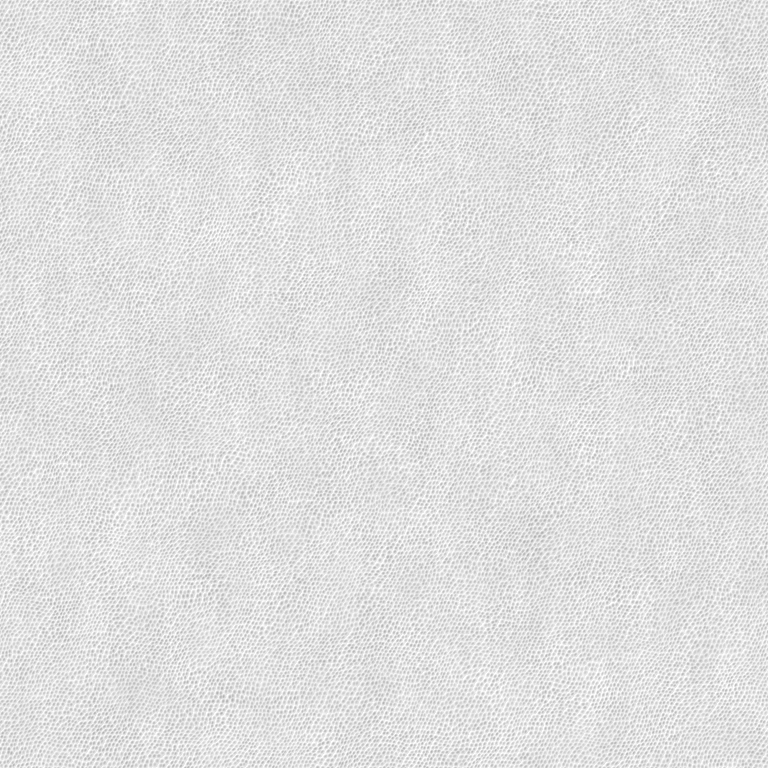
Reproduce this texture procedurally as a Shadertoy shader.

```glsl
vec2 hash2(vec2 p)
{
    vec3 q = fract(p.xyx * vec3(0.1031, 0.1030, 0.0973));
    q += dot(q, q.yzx + 33.33);
    return fract((q.xx + q.yz) * q.zy);
}

float gradientNoise(vec2 p)
{
    vec2 cell = floor(p), f = fract(p);
    vec2 u = f * f * f * (f * (f * 6.0 - 15.0) + 10.0);
    float corner[4];
    for (int k = 0; k < 4; k++)
    {
        vec2 o = vec2(k & 1, k >> 1);
        float angle = 6.2832 * hash2(cell + o + 57.0).x;
        corner[k] = dot(vec2(cos(angle), sin(angle)), f - o);
    }
    return mix(mix(corner[0], corner[1], u.x), mix(corner[2], corner[3], u.x), u.y);
}

// Staggered rows of jittered, slanted dimples lit from one side
float pebbleGrain(vec2 p)
{
    float row = floor(p.y);
    float nearest = 9.0, depth = 1.0, slope = 0.0;
    for (int j = -1; j <= 1; j++)
    {
        float r = row + float(j);
        float stagger = 0.5 * mod(r, 2.0);
        float column = floor(p.x - stagger);
        for (int i = -1; i <= 1; i++)
        {
            vec2 id = vec2(column + float(i), r);
            vec2 h = hash2(id + 11.0);
            vec2 q = p - id - vec2(stagger, 0.0) - 0.5 - 0.4 * (h - 0.5);
            q.x -= 0.32 * q.y;
            float d = length(q * vec2(1.16, 0.9));
            if (d < nearest)
            {
                nearest = d;
                depth = 0.75 + 0.5 * hash2(id + 83.0).y;
                slope = 0.6 * q.y - q.x;
            }
        }
    }
    float hollow = 1.0 - smoothstep(0.06, 0.58, nearest);
    return 0.941 - 0.175 * depth * hollow + 0.085 * slope;
}

float leather(vec2 uv)
{
    // Gentle warps bend the rows
    vec2 p = uv * vec2(182.0, 190.0);
    p += 1.5 * vec2(gradientNoise(uv * 11.0), gradientNoise(uv * 11.0 + 40.0));
    p += 0.7 * vec2(gradientNoise(uv * 31.0 + 9.0), gradientNoise(uv * 31.0 + 70.0));
    float grain = pebbleGrain(p);

    // Worn patches and faint cross threads
    float relief = 1.0 + 0.35 * gradientNoise(uv * vec2(19.0, 15.0) + 25.0);
    float clouds = 0.022 * gradientNoise(uv * vec2(11.0, 5.0) + 3.0)
                 + 0.026 * gradientNoise(uv * vec2(28.0, 15.0) + 90.0);
    float threads = 0.02 * gradientNoise(uv * vec2(14.0, 170.0) + 17.0)
                  + 0.015 * gradientNoise(uv * vec2(120.0, 12.0) + 61.0);
    return 0.881 + (grain - 0.881) * relief + clouds + threads;
}

void mainImage(out vec4 fragColor, in vec2 fragCoord)
{
    // Four samples per pixel soften the fine grain
    float shade = 0.0;
    for (int k = 0; k < 4; k++)
    {
        vec2 offset = 0.5 * vec2(k & 1, k >> 1) - 0.25;
        shade += 0.25 * leather((fragCoord + offset) / iResolution.xy);
    }
    fragColor = vec4(vec3(clamp(shade, 0.0, 1.0)), 1.0);
}
```
